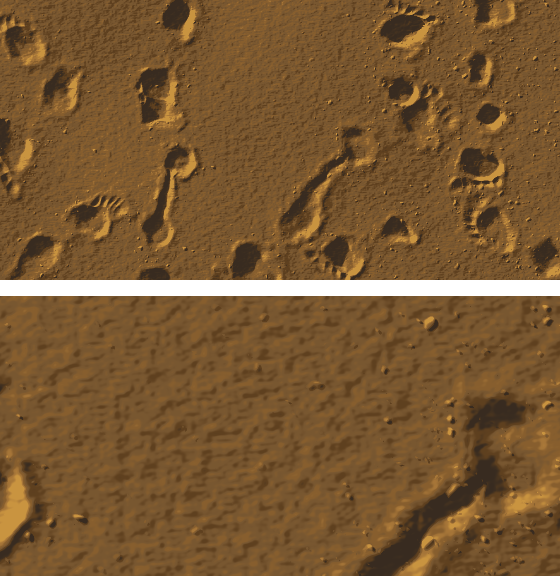
Top: the whole. Bottom: its middle third, enlarged.
Reproduce this texture procedurally as a Shadertoy shader.

```glsl
// Footprints in dry sand under a low sun from the upper left.
// A height field of pressed feet, rims and crumbs is shaded by its slope
// towards the sun and by a short shadow march, then mapped to sand tones.

const vec2 SUN = vec2(-0.78, 0.62);

float hash(vec2 p) {
    return fract(sin(dot(p, vec2(127.1, 311.7))) * 43758.5);
}

float noise(vec2 p) {
    vec2 i = floor(p), f = fract(p);
    f = f * f * (3.0 - 2.0 * f);
    return mix(mix(hash(i), hash(i + vec2(1, 0)), f.x),
               mix(hash(i + vec2(0, 1)), hash(i + 1.0), f.x), f.y);
}

float smoothMin(float a, float b, float k) {
    float m = max(k - abs(a - b), 0.0) / k;
    return min(a, b) - m * m * k * 0.25;
}

// Distance to a bare foot along x, toes at +x, with an optional drag trail
float footDistance(vec2 q, float trail) {
    float ball = length((q - vec2(0.08, 0.0)) * vec2(1.1, 1.0)) - 0.056;
    float heel = length(q + vec2(0.11, 0.008)) - 0.043;
    float d = smoothMin(ball, heel, 0.12);
    for (float i = 0.0; i < 5.0; i++) {
        vec2 toe = vec2(0.168 - 0.003 * i * i, 0.052 - 0.027 * i);
        d = min(d, length(q - toe) - 0.018 + 0.0018 * i);
    }
    float along = clamp(-q.x - 0.1, 0.0, 0.24);
    float drag = length(q + vec2(0.1 + along, 0.0)) - 0.03 + 0.1 * along;
    return trail > 0.62 ? smoothMin(d, drag, 0.03) : d;
}

// Small uneven lumps, thicker towards the right and around the prints
float crumbs(vec2 p, float debris) {
    float h = 0.0;
    float density = 0.05 + 0.35 * smoothstep(0.9, 1.9, p.x) * noise(p * 5.0 + 7.0);
    density += 0.35 * debris * noise(p * 8.0);
    for (float scale = 31.0; scale < 100.0; scale *= 1.7) {
        vec2 s = p * scale + 0.35 * (noise(p * scale * 3.0) - 0.5);
        vec2 cell = floor(s);
        float size = hash(cell + 3.7);
        float r = mix(0.08, 0.28, size * size);
        vec2 centre = 0.3 + 0.4 * vec2(hash(cell + 11.3), hash(cell + 23.9));
        float d = length(fract(s) - centre) / r;
        float present = smoothstep(0.0, 0.06, density - hash(cell + scale));
        h = max(h, present * max(1.0 - d * d, 0.0) * r / scale);
    }
    return h;
}

float sandHeight(vec2 p) {
    vec2 warp = vec2(noise(p * 9.0), noise(p * 9.0 + 31.0)) - 0.5;
    vec2 ripple = vec2(noise(p * 27.0), noise(p * 27.0 + 17.0)) - 0.5;
    vec2 w = p + 0.06 * warp + 0.016 * ripple;
    float press = 0.0, rim = 0.0, debris = 0.0;
    for (float i = 0.0; i < 5.0; i++) {
        for (float j = 0.0; j < 3.0; j++) {
            if (i == 2.0 && j > 0.0) continue; // open sand in the middle
            vec2 id = vec2(i, j);
            vec2 jitter = vec2(hash(id + 1.3), hash(id + 5.1)) - 0.5;
            vec2 q = w - vec2(0.2 + 0.4 * i, 0.15 + 0.36 * j) - 0.17 * jitter;
            if (dot(q, q) > 0.36) continue;
            float turn = 6.2832 * hash(id + 8.6);
            float c = cos(turn), s = sin(turn);
            q = mat2(c, -s, s, c) * q / mix(1.05, 1.4, hash(id + 2.4));
            q.y *= hash(id + 6.2) > 0.5 ? 1.0 : -1.0;
            float d = footDistance(q, hash(id + 9.7));
            float depth = 0.72 + 0.28 * cos((q.x - 0.08) * 30.0);
            depth = mix(0.5, depth, smoothstep(-0.26, -0.14, q.x));
            depth *= mix(0.65, 1.1, hash(id + 4.8));
            press = max(press, smoothstep(0.01, -0.022, d) * depth);
            float ridge = (d - 0.014) / 0.011;
            rim = max(rim, exp(-ridge * ridge));
            debris = max(debris, smoothstep(0.09, 0.0, d));
        }
    }
    float lumps = noise(p * 48.0);
    float h = -0.036 * press * (0.5 + 0.85 * noise(p * 19.0 + 4.0));
    h += rim * (1.0 - press) * (0.002 + 0.012 * lumps * noise(p * 15.0));
    h += 0.005 * debris * noise(p * 34.0);
    h += 0.006 * noise(p * 13.0) * smoothstep(0.7, 1.8, p.x);
    h += 0.0011 * noise(p * 60.0);
    return h + crumbs(p, debris);
}

// Fine grain, embossed along the sun direction
float grain(vec2 p) {
    float g = 0.0;
    for (float scale = 75.0; scale < 320.0; scale *= 1.65) {
        vec2 s = p * scale * vec2(0.8, 1.1) + scale;
        g += noise(s) - noise(s + SUN * 0.8);
    }
    return g;
}

vec3 sandColor(float t) {
    vec3 c = mix(vec3(0.22, 0.17, 0.125), vec3(0.37, 0.25, 0.12), smoothstep(0.04, 0.25, t));
    c = mix(c, vec3(0.47, 0.34, 0.19), smoothstep(0.28, 0.46, t));
    c = mix(c, vec3(0.53, 0.37, 0.18), smoothstep(0.46, 0.6, t));
    c = mix(c, vec3(0.65, 0.46, 0.22), smoothstep(0.63, 0.8, t));
    return mix(c, vec3(0.79, 0.58, 0.25), smoothstep(0.8, 1.0, t));
}

void mainImage(out vec4 fragColor, in vec2 fragCoord) {
    vec2 p = fragCoord / iResolution.y;

    // Slope facing the sun
    vec2 e = SUN * 0.0025;
    float slope = (sandHeight(p - e) - sandHeight(p + e)) / 0.005;

    // Cast shadow
    float h = sandHeight(p), block = 0.0;
    for (float i = 1.0; i < 10.0; i++) {
        float reach = 0.004 * i + 0.0005 * i * i;
        block = max(block, sandHeight(p + SUN * reach) - h - 0.4 * reach);
    }
    float shadow = smoothstep(0.0, 0.009, block);

    float g = grain(p);
    float broad = noise(p * 2.2 + 3.0) + 0.5 * noise(p * 6.0) - 0.75;
    float tone = 0.47 + 0.6 * slope + 0.17 * g + 0.14 * broad;
    tone = mix(tone, 0.06 + 0.05 * g, 0.94 * shadow);
    fragColor = vec4(sandColor(tone), 1.0);
}
```
